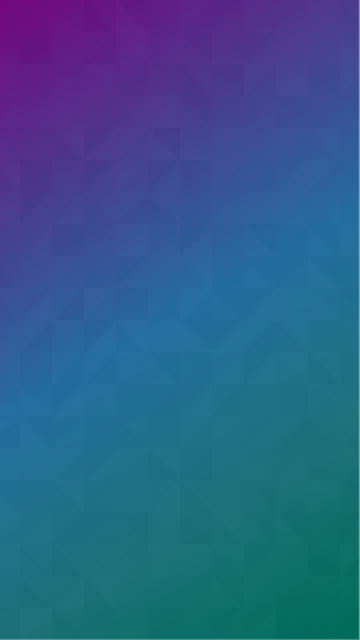
This background is drawn by a Shadertoy shader. Its source:

```glsl
// A slanted purple, blue and green gradient under a faint mosaic of triangles.
// Square cells, twenty to the height, are each split along a random diagonal;
// a hash per triangle gives it a slightly darker or lighter tint.

float hash(vec3 p) {
    p = fract(p * vec3(0.1031, 0.1130, 0.0973));
    p += dot(p, p.yzx + 33.33);
    return fract((p.x + p.y) * p.z);
}

// Tint of the triangle that holds a point in cell units
float triangleTint(vec2 p) {
    vec2 cell = floor(p), f = fract(p);
    float turn = hash(vec3(cell, 7.0));
    f.x = turn < 0.5 ? f.x : 1.0 - f.x;
    float side = step(f.x, f.y);
    float h = hash(vec3(cell, 19.0 + 12.0 * side));
    return 0.018 * (h - 0.5) - 0.02 * step(0.84, h);
}

vec3 gradient(float t) {
    vec3 purple = vec3(0.46, 0.025, 0.505);
    vec3 blue = vec3(0.14, 0.44, 0.63);
    vec3 teal = vec3(0.115, 0.45, 0.475);
    vec3 green = vec3(0.0, 0.425, 0.35);
    vec3 color = mix(purple, blue, clamp(t / 0.5, 0.0, 1.0));
    color = mix(color, teal, clamp((t - 0.5) / 0.25, 0.0, 1.0));
    return mix(color, green, clamp((t - 0.75) / 0.25, 0.0, 1.0));
}

void mainImage(out vec4 fragColor, in vec2 fragCoord) {
    vec2 p = fragCoord / iResolution.y;
    float aspect = iResolution.x / iResolution.y;

    // Gradient axis runs 30 degrees off vertical, from the top left corner
    vec2 axis = vec2(0.5, 0.866);
    vec3 color = gradient(dot(vec2(p.x, 1.0 - p.y), axis) / dot(vec2(aspect, 1.0), axis));

    // Mosaic centred across the width, averaged over four subsamples
    float tint = 0.0;
    for (int i = 0; i < 4; i++) {
        vec2 offset = (vec2(i % 2, i / 2) - 0.5) * 0.5 / iResolution.y;
        tint += 0.25 * triangleTint((p + offset - vec2(0.5 * aspect, 0.0)) * 20.0 + vec2(40.0));
    }
    color += tint;

    // Hairline of light along the right and bottom borders
    float pixel = 1.0 / iResolution.y;
    float right = 1.0 - smoothstep(0.002 - 0.5 * pixel, 0.002 + 0.5 * pixel, aspect - p.x);
    float bottom = 1.0 - smoothstep(0.002 - 0.5 * pixel, 0.002 + 0.5 * pixel, p.y);
    color = mix(color, vec3(1.0), max(0.4 * right, 0.25 * bottom));

    fragColor = vec4(color, 1.0);
}
```
